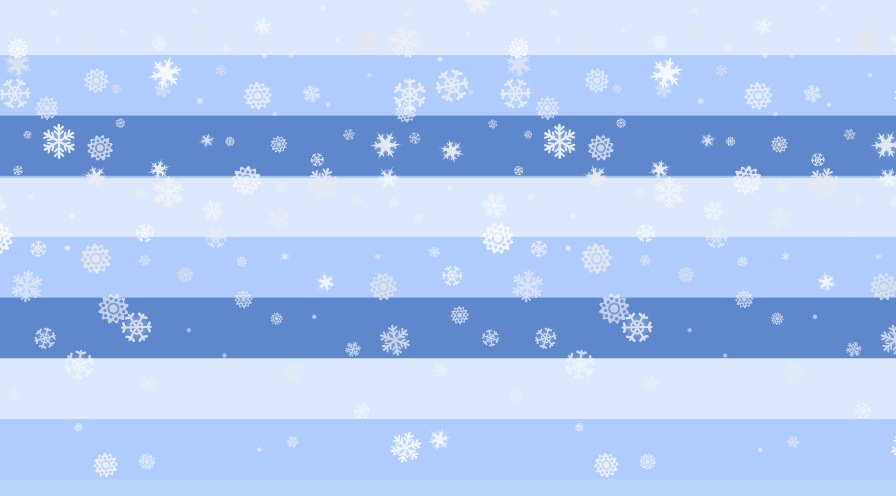
Write a WebGL 2 fragment shader that draws this pattern.

```glsl
#version 300 es
precision highp float;
// Wide blue horizontal stripes with snowflakes that thin out toward the bottom.
uniform vec2 u_resolution;
out vec4 fragColor;

vec4 hash4(float n) {
    return fract(sin(n * vec4(12.99, 78.23, 37.72, 93.99) + 1.7) * 43758.5);
}

float segment(vec2 p, vec2 a, vec2 b) {
    vec2 ab = b - a;
    return length(p - a - ab * clamp(dot(p - a, ab) / dot(ab, ab), 0.0, 1.0));
}

vec3 stripeColor(int band) {
    if (band == 8) return vec3(0.73, 0.83, 0.98);
    int kind = band % 3;
    return kind == 0 ? vec3(0.86, 0.91, 0.995)
         : kind == 1 ? vec3(0.69, 0.80, 1.00) : vec3(0.37, 0.53, 0.80);
}

// Distance to one of four flake shapes of unit radius.
float flake(vec2 p, float angle, int kind) {
    float r = length(p);
    float a = atan(p.y, p.x) + angle;
    a = abs(mod(a, 1.047198) - 0.523599);
    vec2 q = r * vec2(cos(a), sin(a));   // folded: one arm lies along x
    float arm = segment(q, vec2(0.0), vec2(0.94, 0.0)) - 0.075;

    if (kind == 0) {                     // fern arms with two pairs of twigs
        float twigs = min(segment(q, vec2(0.36, 0.0), vec2(0.58, 0.24)),
                          segment(q, vec2(0.62, 0.0), vec2(0.84, 0.24)));
        return min(arm, twigs - 0.06);
    }
    if (kind == 1) {                     // scalloped rosette with small holes
        float body = r - 0.82 - 0.10 * cos(12.0 * a);
        float holes = min(length(q - vec2(0.52, 0.0)) - 0.09,
                          length(q - vec2(0.55, 0.32)) - 0.10);
        return max(max(body, -holes), 0.05 - abs(r - 0.30));
    }
    if (kind == 2) {                     // pointed star with short barbs
        float star = (q.y - 0.24 * (1.0 - q.x)) * 0.97;
        return min(star, segment(q, vec2(0.48, 0.0), vec2(0.68, 0.20)) - 0.05);
    }
    // Hexagonal ring with arms ending in crossbars
    float ring = abs(q.x - 0.38) - 0.06;
    float bar = segment(q, vec2(0.76, 0.0), vec2(0.86, 0.27)) - 0.085;
    return min(min(arm, ring), bar);
}

void main() {
    vec2 p = gl_FragCoord.xy / u_resolution.y;
    float pixel = 1.0 / u_resolution.y;
    float depth = 1.0 - p.y;             // measured down from the top

    // Stripes
    vec3 color = stripeColor(0);
    for (int k = 0; k < 8; k++) {
        float edge = 0.1108 + 0.1223 * float(k);
        color = mix(color, stripeColor(k + 1), clamp((depth - edge) / pixel + 0.5, 0.0, 1.0));
    }
    // Fine blue rule below the first dark stripe
    float rule = clamp((0.002 - abs(depth - 0.3565)) / pixel + 0.5, 0.0, 1.0);
    color = mix(color, vec3(0.64, 0.76, 0.98), rule);

    // Snow, repeated sideways
    const float TILE = 1.0094;
    for (int i = 0; i < 112; i++) {
        float n = float(i) + 1.0;
        vec4 h = hash4(n);
        float fall = fract(n * 0.56984);
        vec2 center = vec2(TILE * fract(n * 0.75488 + 0.04 * h.x),
                           0.70 * fall + 0.25 * pow(fall, 6.0) + 0.03 * (h.y - 0.5));
        float size = mix(0.006, 0.035, pow(h.z, 1.5));

        vec2 d = vec2(p.x, depth) - center;
        d.x = mod(d.x + 0.5 * TILE, TILE) - 0.5 * TILE;
        d /= size;
        float r = length(d);
        if (r > 1.3) continue;

        float soft = pixel / size;
        int kind = int(fract(h.w * 7.3) * 4.0);
        float shape = clamp(0.5 - flake(d, h.x * 6.2832, kind) / soft, 0.0, 1.0);
        // The smallest flakes are soft dots
        if (size < 0.009) shape = 0.8 * smoothstep(1.0, 0.35, r);
        float haze = 0.28 * smoothstep(1.0, 0.3, r);
        vec3 snow = mix(vec3(0.88, 0.89, 0.90), vec3(0.97, 0.98, 1.0), sqrt(h.y));
        color = mix(color, snow, max(shape, haze) * mix(0.65, 0.97, h.w));
    }
    fragColor = vec4(color, 1.0);
}
```
